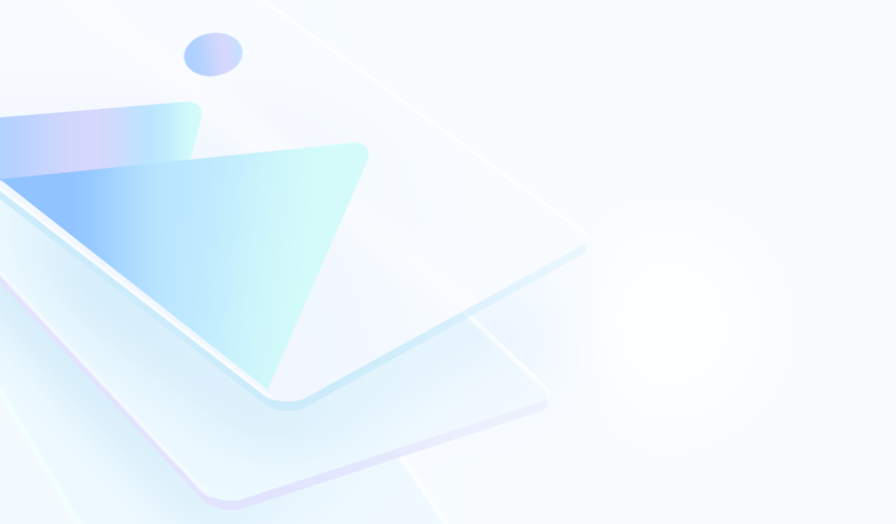
Give the GLSL for this background, as a Shadertoy shader.

```glsl
// Stacked translucent glass plates with pastel triangles and an oval on a pale backdrop.
// Palette
const vec3 PAPER = vec3(0.980, 0.992, 1.000);
const vec3 MIST = vec3(0.930, 0.975, 1.000);
const vec3 GLASS = vec3(0.948, 0.970, 1.000);
const vec3 LOWER_GLASS = vec3(0.925, 0.975, 1.000);
const vec3 SHADE = vec3(0.825, 0.925, 0.980);
const vec3 RIM_BLUE = vec3(0.800, 0.925, 0.985);
const vec3 RIM_LILAC = vec3(0.885, 0.895, 0.995);
const vec3 BLUE = vec3(0.57, 0.77, 1.0), SKY = vec3(0.73, 0.90, 1.0);
const vec3 MINT = vec3(0.83, 0.985, 0.98), LILAC = vec3(0.84, 0.845, 0.99);
const vec3 SOFT_BLUE = vec3(0.69, 0.82, 1.0);

// Plate corners, in canvas heights
const vec2 TOP_L = vec2(0.0, 0.638), TOP_V = vec2(0.542, 0.218);
const vec2 TOP_R = vec2(1.133, 0.544), TOP_T = vec2(0.533, 0.978);
const vec2 MID_L = vec2(0.0, 0.478), MID_V = vec2(0.416, 0.032);
const vec2 MID_R = vec2(1.060, 0.242), MID_T = vec2(0.889, 0.404);
const vec2 LOW_L = vec2(0.0, 0.256), LOW_V = vec2(0.151, 0.0);
const vec2 LOW_R = vec2(0.851, 0.0), LOW_T = vec2(0.762, 0.133);
const float THICKNESS = 0.018, ROUNDING = 0.045;

// Triangle corners and oval
const vec2 TRI_L = vec2(0.0, 0.658), TRI_V = vec2(0.511, 0.256), TRI_R = vec2(0.718, 0.732);
const vec2 BACK_L = vec2(0.0, 0.776), BACK_V = vec2(0.356, 0.667), BACK_R = vec2(0.393, 0.809);
const vec2 OVAL_POS = vec2(0.407, 0.896), OVAL_SIZE = vec2(0.056, 0.041);
const float OVAL_TILT = 0.15;

// Signed distance to the line a-b, negative on its left
float side(vec2 p, vec2 a, vec2 b) {
    vec2 d = normalize(b - a);
    return dot(p - a, vec2(d.y, -d.x));
}

// Intersection of two regions with a rounded corner
float corner(float a, float b, float r) {
    vec2 q = vec2(a, b) + r;
    return length(max(q, 0.0)) + min(max(q.x, q.y), 0.0) - r;
}

float plate(vec2 p, vec2 l, vec2 v, vec2 r, vec2 t) {
    float d = corner(side(p, l, v), side(p, v, r), ROUNDING);
    return corner(d, side(p, r, t), ROUNDING * 0.6);
}

// Smooth coverage of a region, and a soft band around a line
float fill(float d) { return clamp(0.5 - d * iResolution.y / 1.6, 0.0, 1.0); }
float bell(float d, float width) { return exp(-d * d / (width * width)); }

void mainImage(out vec4 fragColor, in vec2 fragCoord) {
    vec2 p = fragCoord / iResolution.y;
    vec2 drop = vec2(0.0, THICKNESS);
    // Backdrop: pale blue at the left, white glow at the right
    vec3 col = mix(MIST, PAPER, smoothstep(0.0, 1.2, p.x + 0.25 * p.y));
    col = mix(col, vec3(0.970, 0.985, 1.0), fill(side(p, vec2(0.23, 1.0), vec2(0.0, 0.91))) * 0.6);
    col = mix(col, vec3(0.910, 0.955, 1.0), 0.75 * bell(length((p - vec2(0.98, 0.36)) / vec2(1.0, 0.8)), 0.16));
    col = mix(col, vec3(0.993, 0.997, 1.0), bell(length(p - vec2(1.27, 0.38)), 0.2));

    float top = plate(p, TOP_L, TOP_V, TOP_R, TOP_T);
    float topBase = plate(p + drop, TOP_L, TOP_V, TOP_R, TOP_T);
    float mid = plate(p, MID_L, MID_V, MID_R, MID_T);
    float midBase = plate(p + drop, MID_L, MID_V, MID_R, MID_T);

    // Lowest plate with the shadow falling on it
    float lowLeft = side(p, LOW_L, LOW_V);
    float lowRight = side(p, LOW_R, LOW_T);
    float low = fill(max(lowLeft, lowRight));
    float leftFade = 1.0 - smoothstep(0.1, 0.85, p.x);
    col = mix(col, LOWER_GLASS, low * 0.7);
    col = mix(col, SHADE, low * leftFade * 0.8 * bell(max(midBase, 0.0), 0.075));
    col = mix(col, vec3(0.95, 1.0, 1.0), 0.9 * bell(lowLeft, 0.006));
    col = mix(col, vec3(1.0), 0.8 * bell(lowRight, 0.005) * fill(p.y - LOW_T.y));

    // Middle plate: lilac rim, glass, shadow and bright edges
    col = mix(col, RIM_LILAC, fill(midBase) * (1.0 - 0.6 * smoothstep(0.5, 1.05, p.x)));
    vec3 midGlass = mix(LOWER_GLASS, vec3(0.950, 0.975, 1.0), smoothstep(0.5, 1.05, p.x));
    float shadow = bell(max(topBase - 0.025, 0.0), 0.085);
    midGlass = mix(midGlass, SHADE, shadow * mix(0.35, 0.85, leftFade) * smoothstep(-0.05, 0.2, p.x));
    col = mix(col, midGlass, fill(mid));
    col = mix(col, vec3(1.0), 0.8 * bell(side(p, MID_R, MID_T), 0.006) * fill(mid - 0.004));
    col = mix(col, vec3(1.0), 0.6 * bell(side(p, MID_L, MID_V), 0.004) * fill(mid - 0.004));

    // Top plate: blue rim and glass clearing toward the upper right
    float clearing = smoothstep(0.55, 1.1, p.x + 0.3 * (p.y - 0.3));
    col = mix(col, RIM_BLUE, fill(topBase) * (1.0 - 0.65 * clearing));
    vec3 glass = mix(GLASS, PAPER, clearing * 0.85);
    glass = mix(glass, vec3(0.973, 0.984, 1.0), smoothstep(0.65, 0.95, p.y));
    float streak = side(p, vec2(0.673, 0.593), vec2(0.864, 0.444));
    glass = mix(glass, vec3(0.985, 0.990, 1.0), 0.7 * bell(streak, 0.035));
    col = mix(col, glass, fill(top));
    col = mix(col, vec3(1.0), 0.7 * bell(side(p, TOP_R, TOP_T), 0.004) * fill(top - 0.004));
    col = mix(col, vec3(1.0), 0.8 * bell(side(p, TOP_L, TOP_V), 0.004) * fill(top - 0.002));

    // Back triangle, visible above the front one
    float frontTop = side(p, TRI_R, TRI_L);
    float back = corner(side(p, BACK_R, BACK_L), side(p, BACK_V, BACK_R), 0.035);
    vec3 tint = mix(SOFT_BLUE, LILAC, smoothstep(-0.03, 0.18, p.x));
    tint = mix(tint, SKY, smoothstep(0.18, 0.30, p.x));
    tint = mix(tint, MINT, smoothstep(0.28, 0.38, p.x));
    col = mix(col, tint, fill(max(back, -frontTop - 0.003)));

    // Front triangle
    float front = corner(frontTop, side(p, TRI_V, TRI_R), 0.04);
    front = max(front, side(p, TRI_L, TRI_V));
    tint = mix(BLUE, SKY, smoothstep(0.12, 0.33, p.x));
    tint = mix(tint, MINT, smoothstep(0.30, 0.62, p.x + 0.12 * (0.6 - p.y)));
    col = mix(col, tint, fill(front));

    // Oval
    vec2 q = mat2(cos(OVAL_TILT), -sin(OVAL_TILT), sin(OVAL_TILT), cos(OVAL_TILT)) * (p - OVAL_POS);
    float oval = (length(q / OVAL_SIZE) - 1.0) * OVAL_SIZE.y;
    tint = mix(SOFT_BLUE, LILAC, smoothstep(-0.04, 0.025, q.x));
    tint = mix(tint, SKY, 0.7 * smoothstep(0.02, 0.06, q.x));
    col = mix(col, tint, fill(oval));
    fragColor = vec4(col, 1.0);
}
```
